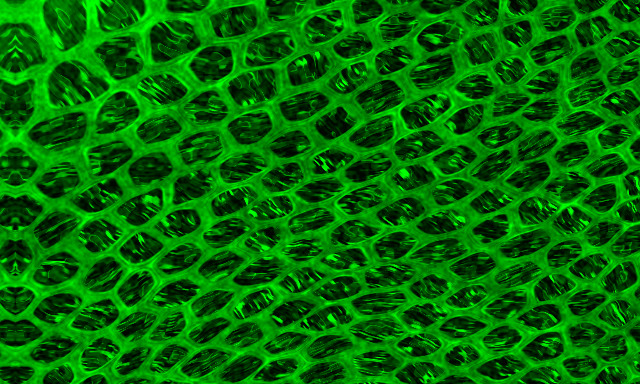
Give the GLSL for this texture, as a WebGL 2 fragment shader.

```glsl
#version 300 es
precision highp float;
// Green reptile-skin mesh: a warped, staggered lattice of slanted lens cells.
// Smooth cell-border distance separates fibrous walls from dark hollows, and
// each hollow holds its own crumpled, glossy film made of stretched noise.

uniform vec2 u_resolution;
out vec4 fragColor;

const float MIRROR_X = 0.04;    // axis of the mirrored strip at the left edge
const float WALL_HALF = 0.085;  // half width of a wall in lattice units
const float ROUNDING = 18.0;    // lower values round the hollows more

float hash(vec2 p) {
  vec3 q = fract(vec3(p.xyx) * 0.1031);
  q += dot(q, q.yzx + 33.33);
  return fract((q.x + q.y) * q.z);
}

float noise(vec2 p) {
  vec2 i = floor(p), f = fract(p);
  f = f * f * (3.0 - 2.0 * f);
  float low = mix(hash(i), hash(i + vec2(1, 0)), f.x);
  float high = mix(hash(i + vec2(0, 1)), hash(i + vec2(1, 1)), f.x);
  return mix(low, high, f.y);
}

float ridge(float n) { return 1.0 - abs(2.0 * n - 1.0); }

mat2 rotation(float a) { return mat2(cos(a), sin(a), -sin(a), cos(a)); }

// Canvas to lattice: tall cells upper left, flat ones below, small ones right.
vec2 skinLattice(vec2 p) {
  float y = p.y - 0.5;
  float left = smoothstep(-0.1, 0.9, p.x), right = smoothstep(0.6, 1.6, p.x);
  float column = 0.5 + 8.8 * p.x + 0.5 * p.x * p.x - 1.5 * p.y * left;
  column += 0.38 * (1.0 + sin(4.5 * (p.x - 0.35))) * (1.0 - p.y);
  float row = y * (8.0 + 4.0 * left) - 3.0 * y * y * (1.0 - right) - 1.4 * p.x;
  vec2 wobble = vec2(noise(p * 5.0), noise(p * 5.0 + 19.0)) - 0.5;
  return vec2(column, row + 30.0) + 0.3 * wobble * smoothstep(0.0, 0.1, p.x);
}

float stagger(float column) { return 0.5 * mod(column, 2.0); }

// Jittered centre of one cell.
vec2 cellCentre(vec2 id) {
  vec2 jitter = vec2(hash(id + 3.1), hash(id + 41.7)) - 0.5;
  return id + vec2(0.5, 0.5 + stagger(id.x)) + 0.3 * jitter;
}

vec2 nearestCell(vec2 q, mat2 metric) {
  vec2 best = vec2(0);
  float nearest = 9.0;
  for (int i = -1; i <= 1; i++)
    for (int j = -1; j <= 1; j++) {
      float column = floor(q.x) + float(i);
      vec2 id = vec2(column, floor(q.y - stagger(column)) + float(j));
      float dist = length(metric * (q - cellCentre(id)));
      if (dist < nearest) { nearest = dist; best = id; }
    }
  return best;
}

// Smooth minimum of the distances to the borders around one cell.
float borderDistance(vec2 q, vec2 id, mat2 metric) {
  vec2 here = metric * (cellCentre(id) - q);
  float sum = 0.0;
  for (int i = -1; i <= 1; i++)
    for (int j = -1; j <= 1; j++) {
      if (i == 0 && j == 0) continue;
      vec2 there = metric * (cellCentre(id + vec2(i, j)) - q);
      float d = dot(0.5 * (here + there), normalize(there - here));
      sum += exp(-ROUNDING * d);
    }
  return -log(sum) / ROUNDING;
}

// Green level of the crumpled film: hard-edged plates, streaks and glints.
float filmLevel(vec2 p, vec2 local, vec2 id) {
  float seed = hash(id + 8.4);
  vec2 f = rotation((seed - 0.3) * 1.3) * (local * vec2(1.2, 1.0));
  f.y += 0.12 * noise(local * 3.0 + id * 5.0);
  float plates = smoothstep(0.48, 0.58, noise(f * vec2(3.5, 8.0) + id * 7.0));
  float streaks = noise(f * vec2(4.0, 22.0) + id * 13.0);
  float patches = smoothstep(0.45, 0.75, noise(f * vec2(3.0, 6.0) + id * 17.0));
  float gloss = smoothstep(0.45, 0.8, streaks) * patches * mix(0.3, 1.0, seed);
  float crease = smoothstep(0.82, 1.0, ridge(noise(f * vec2(2.5, 9.0) + id * 3.0)));
  float base = mix(0.1, 0.25, plates) + 0.22 * (streaks - 0.4);
  float glint = 0.18 * (noise(p * 120.0) - 0.5);
  return base + glint + 0.75 * gloss + 0.3 * crease * plates;
}

// Green level of the walls: grain, fibres along the wall and bright folds.
float wallLevel(vec2 p, vec2 q, float border) {
  float grain = 0.22 * (noise(p * 75.0) - 0.5) + 0.2 * (noise(p * 150.0) - 0.5);
  float strand = border * 45.0 + 4.0 * noise(p * 14.0);
  float fibres = 0.2 * (noise(vec2(strand, dot(p, vec2(19.0, 11.0)))) - 0.5);
  float fold = smoothstep(0.5, 0.85, noise(vec2((q.y + 0.5 * q.x) * 1.3, q.x * 0.2)));
  float crest = 1.0 - smoothstep(0.0, 0.06, abs(border + 0.02));
  float sheen = crest * (0.1 + 0.3 * fold) * smoothstep(0.3, 0.7, noise(p * 28.0));
  return 0.56 + grain + fibres + sheen + 0.14 * (noise(p * 9.0) - 0.5);
}

void main() {
  vec2 p = gl_FragCoord.xy / u_resolution.y;
  p.x = abs(p.x - MIRROR_X);
  vec2 q = skinLattice(p);
  // Narrow columns sharpen the lens tips; the shear slants the upper cells.
  mat2 metric = mat2(0.68, -0.08 - 0.2 * p.y, 0.0, 1.0);
  vec2 id = nearestCell(q, metric);
  float border = borderDistance(q, id, metric);
  float depth = border - WALL_HALF - 0.09 * (noise(p * 24.0) - 0.5);
  float soft = 0.01 + 5.0 / u_resolution.y;
  float film = filmLevel(p, q - cellCentre(id), id);
  float green = mix(wallLevel(p, q, border), film, smoothstep(-soft, soft, depth));
  // Bright lip on some rims and a glare in the upper left corner.
  float lip = exp(-pow((depth + 0.03) / 0.025, 2.0)) * smoothstep(0.5, 0.8, noise(p * 20.0 + 5.0));
  float glare = exp(-6.0 * length(p - vec2(0.08, 1.0)));
  green += 0.28 * lip + 0.3 * glare;
  fragColor = vec4(0.0, clamp(green, 0.03, 1.0), 0.0, 1.0);
}
```
